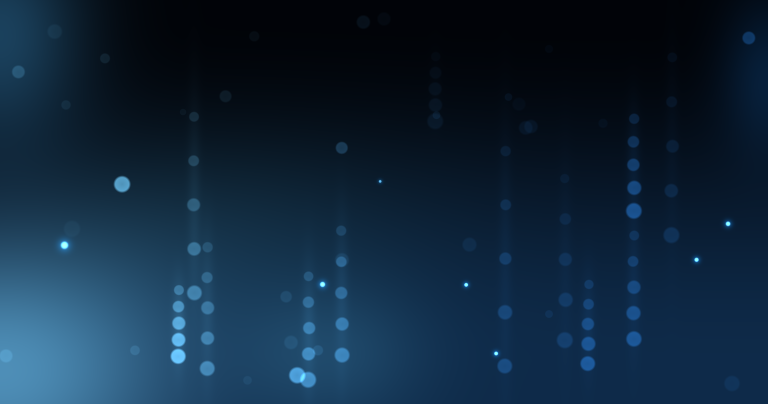
Reproduce this background procedurally as a WebGL 2 fragment shader.

```glsl
#version 300 es
precision highp float;
uniform vec2 u_resolution;
out vec4 fragColor;

const float ASPECT = 1.896;

// Each column: x, lowest disc, spacing, brightness
const vec4 COLUMNS[12] = vec4[12](
  vec4(0.233, 0.118, 0.041, 0.90), vec4(0.253, 0.275, 0.109, 0.48),
  vec4(0.270, 0.088, 0.075, 0.50), vec4(0.402, 0.060, 0.064, 0.62),
  vec4(0.445, 0.121, 0.077, 0.55), vec4(0.567, 0.700, 0.040, 0.12),
  vec4(0.658, 0.094, 0.133, 0.38), vec4(0.736, 0.158, 0.100, 0.26),
  vec4(0.766, 0.100, 0.049, 0.58), vec4(0.825, 0.161, 0.064, 0.55),
  vec4(0.825, 0.478, 0.057, 0.65), vec4(0.875, 0.418, 0.110, 0.24));

float hash(float n) {
  return fract(sin(n * 127.1) * 43758.5453);
}

float glow(vec2 uv, vec2 center, vec2 spread) {
  vec2 d = (uv - center) / spread;
  return exp(-dot(d, d));
}

float disc(vec2 uv, vec2 center, float radius) {
  float d = length((uv - center) * vec2(ASPECT, 1.0));
  float body = 1.0 - smoothstep(radius * 0.78, radius * 1.15, d);
  return body * (0.85 + 0.15 * d / radius);
}

// Small hot core with a soft halo
vec3 spark(vec2 uv, vec2 center, float size) {
  float d = length((uv - center) * vec2(ASPECT, 1.0)) / size;
  return vec3(0.55, 0.85, 0.95) * exp(-pow(d, 4.0)) + vec3(0.02, 0.22, 0.38) * exp(-d * d * 0.3);
}

vec3 backdrop(vec2 uv) {
  vec3 color = mix(vec3(0.055, 0.165, 0.285), vec3(0.003, 0.012, 0.030), smoothstep(0.1, 0.95, uv.y));
  color += vec3(0.25, 0.39, 0.43) * glow(uv, vec2(0.0, 0.08), vec2(0.22, 0.31));
  color += vec3(0.10, 0.24, 0.33) * glow(uv, vec2(0.0, 0.92), vec2(0.11, 0.26));
  color += vec3(0.06, 0.11, 0.12) * glow(uv, vec2(0.43, 0.12), vec2(0.12, 0.18));
  color += vec3(0.03, 0.06, 0.06) * glow(uv, vec2(0.28, 0.45), vec2(0.27, 0.24));
  color += vec3(0.02, 0.10, 0.18) * glow(uv, vec2(1.0, 0.82), vec2(0.06, 0.19));
  return color;
}

void main() {
  vec2 uv = gl_FragCoord.xy / u_resolution;
  vec3 color = backdrop(uv);
  vec3 tint = mix(vec3(0.30, 0.52, 0.62), vec3(0.10, 0.32, 0.56), smoothstep(0.2, 0.75, uv.x));

  // Stacked discs that fade and shrink upwards, with a faint trail
  float light = 0.0;
  for (int c = 0; c < 12; c++) {
    vec4 column = COLUMNS[c];
    for (int i = 0; i < 5; i++) {
      float k = float(i);
      float seed = float(c) * 7.0 + k;
      vec2 center = column.xy + vec2((hash(seed) - 0.5) * 0.002, k * column.z);
      float radius = 0.020 - 0.0016 * k - 0.002 * hash(seed + 40.0);
      light += disc(uv, center, radius) * column.w * (1.0 - 0.15 * k);
    }
    vec2 middle = column.xy + vec2(0.0, 2.0 * column.z);
    light += 0.18 * column.w * glow(uv, middle, vec2(0.008, 2.5 * column.z));
  }

  // Faint scattered bokeh
  for (int i = 0; i < 26; i++) {
    float k = float(i);
    vec2 center = vec2(hash(k + 3.0), hash(k + 61.0));
    light += disc(uv, center, mix(0.008, 0.021, hash(k + 17.0))) * mix(0.04, 0.17, hash(k + 29.0));
  }

  // Brighter lone discs
  light += disc(uv, vec2(0.159, 0.544), 0.020) * 0.95;
  light += disc(uv, vec2(0.387, 0.071), 0.020) * 0.80;
  light += disc(uv, vec2(0.445, 0.634), 0.015) * 0.35;
  light += disc(uv, vec2(0.975, 0.906), 0.016) * 0.45;
  light += disc(uv, vec2(0.024, 0.822), 0.016) * 0.25;
  color += tint * light;

  // Pinpoint sparks
  color += spark(uv, vec2(0.084, 0.393), 0.0085);
  color += spark(uv, vec2(0.420, 0.296), 0.0060);
  color += spark(uv, vec2(0.607, 0.295), 0.0045);
  color += spark(uv, vec2(0.907, 0.357), 0.0050);
  color += spark(uv, vec2(0.948, 0.446), 0.0055);
  color += spark(uv, vec2(0.646, 0.125), 0.0045);
  color += spark(uv, vec2(0.495, 0.551), 0.0035) * 0.6;

  fragColor = vec4(clamp(color, 0.0, 1.0), 1.0);
}
```
